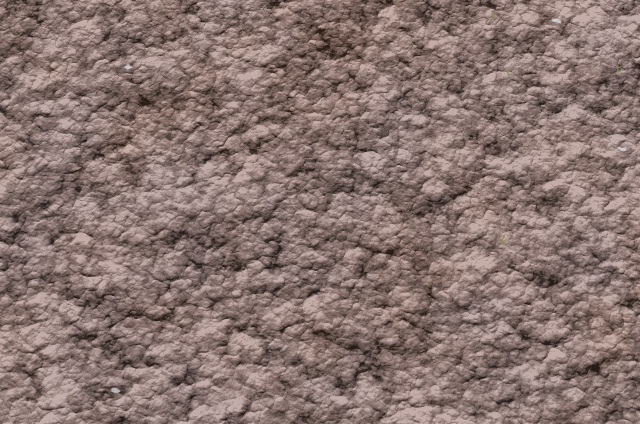
Write a WebGL 1 fragment shader that draws this texture.

```glsl
precision highp float;
// Crumbly tilled brown soil: clods, crumbs and pits under soft light from above.
uniform vec2 u_resolution;

const vec3 SHADOW_COLOR = vec3(0.23, 0.18, 0.16);
const vec3 SOIL_COLOR = vec3(0.53, 0.44, 0.42);
const vec3 DRY_COLOR = vec3(0.69, 0.60, 0.58);
const vec3 CHIP_COLOR = vec3(0.86, 0.87, 0.90);
const vec3 SPROUT_COLOR = vec3(0.52, 0.55, 0.30);
const vec2 LIGHT_DIR = vec2(-0.24, 0.97);
const float CLOD_FREQ = 8.5;      // largest clods per canvas height
const float FREQ_STEP = 2.07;     // size ratio between layers
const float WARP = 0.75;          // raggedness of the clod outlines
const float LIGHT_STEP = 0.003;
const float BASE_TONE = 0.54;
const float SLOPE_GAIN = 0.155;
const float CAVITY_GAIN = 0.68;
const float CAVITY_MEAN = 0.28;
const float PIT_DEPTH = 0.13;
const float PATCH_GAIN = 0.11;
const float GRAIN_GAIN = 0.07;
const float DEBRIS_FREQ = 8.0;
const float DEBRIS_SHARE = 0.07;

vec3 hash3(vec2 p) {
  vec3 q = fract(p.xyx * vec3(0.1031, 0.1030, 0.0973));
  q += dot(q, q.yxz + 33.33);
  return fract((q.xxy + q.yzz) * q.zyx);
}

// Smooth value noise with two independent channels, 0 to 1.
vec2 noise2(vec2 p) {
  vec2 cell = floor(p);
  vec2 f = fract(p);
  f = f * f * (3.0 - 2.0 * f);
  vec2 low = mix(hash3(cell).xy, hash3(cell + vec2(1.0, 0.0)).xy, f.x);
  vec2 high = mix(hash3(cell + vec2(0.0, 1.0)).xy, hash3(cell + 1.0).xy, f.x);
  return mix(low, high, f.y);
}

// Scattered round lumps of random size; bare ground between them is zero.
float lumps(vec2 p) {
  vec2 cell = floor(p);
  float top = 0.0;
  for (int y = -1; y <= 1; y++) {
    for (int x = -1; x <= 1; x++) {
      vec2 id = cell + vec2(float(x), float(y));
      vec3 rnd = hash3(id);
      vec2 d = id + rnd.xy - p;
      top = max(top, mix(0.1, 0.8, rnd.z) - dot(d, d));
    }
  }
  return top;
}

// Layered lumps: x is the height, y the openness to the sky.
vec2 soil(vec2 p) {
  vec2 result = vec2(0.0);
  float freq = CLOD_FREQ;
  mat2 turn = mat2(0.80, 0.60, -0.60, 0.80);
  for (int i = 0; i < 5; i++) {
    float level = float(i) - 1.8;
    float weight = 0.5 - 0.05 * level * level;
    p = turn * p;
    vec2 q = p * freq + 17.3 * float(i) + 40.0;
    q += WARP * (noise2(q * 1.9) - 0.5);
    float lump = lumps(q);
    result += lump * weight * vec2(1.0 / freq, weight / 0.83);
    freq *= FREQ_STEP;
  }
  return result;
}

// Ground plane seen at a slant: farther clods are a little smaller.
vec2 groundPoint(vec2 uv) {
  return vec2((uv.x - 0.75) * (0.88 + 0.16 * uv.y), uv.y * (1.0 + 0.12 * uv.y));
}

// Rare pale chips and thin green shoots.
vec3 addDebris(vec3 color, vec2 p) {
  vec2 q = p * DEBRIS_FREQ + 60.0;
  vec2 id = floor(q);
  vec3 rnd = hash3(id);
  vec3 kind = hash3(id + 91.0);
  vec2 d = fract(q) - mix(vec2(0.25), vec2(0.75), rnd.xy);
  d += 0.06 * (noise2(q * 14.0) - 0.5);
  float isShoot = step(0.5, kind.x);
  d.x += isShoot * d.y * (kind.y - 0.5);
  vec2 size = mix(vec2(0.08, 0.05), vec2(0.025, 0.11), isShoot);
  float mask = 1.0 - smoothstep(0.65, 1.2, length(d / size));
  mask *= step(rnd.z, DEBRIS_SHARE);
  return mix(color, mix(CHIP_COLOR, SPROUT_COLOR, isShoot), 0.75 * mask);
}

void main() {
  vec2 uv = gl_FragCoord.xy / u_resolution.y;
  vec2 p = groundPoint(uv);

  // Light the slopes and darken the hollows.
  vec2 here = soil(p);
  vec2 lightward = soil(p + LIGHT_DIR * LIGHT_STEP);
  float slope = (here.x - lightward.x) / LIGHT_STEP;
  float openness = mix(here.y, lightward.y, 0.3);
  float pit = 1.0 - smoothstep(0.04, 0.21, openness);
  vec2 patches = noise2(p * 5.0 + 30.0);
  float grain = noise2(p * 170.0 + 300.0).x;

  float tone = BASE_TONE + SLOPE_GAIN * slope;
  tone += CAVITY_GAIN * (openness - CAVITY_MEAN) - PIT_DEPTH * pit;
  tone += PATCH_GAIN * (patches.x - 0.5) + GRAIN_GAIN * (grain - 0.5);
  tone = clamp(tone, 0.15, 0.77);

  // Map tone to soil colour, with faint warm and grey patches.
  vec3 dark = mix(SHADOW_COLOR, SOIL_COLOR, (tone - 0.23) / 0.30);
  vec3 light = mix(SOIL_COLOR, DRY_COLOR, (tone - 0.53) / 0.16);
  vec3 color = tone < 0.53 ? dark : light;
  float warmth = noise2(p * 11.0 + 70.0).y + patches.y - 1.0;
  color += warmth * vec3(0.012, 0.0, -0.016);
  gl_FragColor = vec4(addDebris(color, p), 1.0);
}
```
